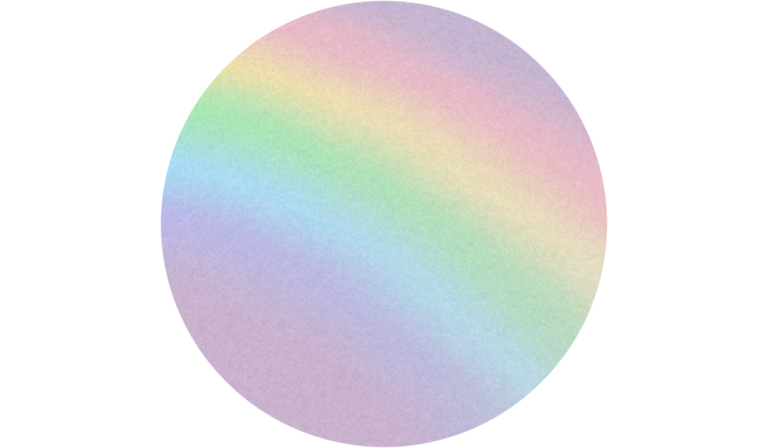
Reproduce this background procedurally as a Shadertoy shader.

```glsl
// Pastel rainbow of soft, bowed bands on a grainy paper disc over white.

// Sine-free hash of a lattice point, 0 to 1
float hash(vec2 p) {
    vec3 q = fract(vec3(p.xyx) * 0.1031);
    q += dot(q, q.yzx + 33.33);
    return fract((q.x + q.y) * q.z);
}

float valueNoise(vec2 p) {
    vec2 cell = floor(p), f = fract(p);
    f = f * f * (3.0 - 2.0 * f);
    float low = mix(hash(cell), hash(cell + vec2(1, 0)), f.x);
    float high = mix(hash(cell + vec2(0, 1)), hash(cell + vec2(1, 1)), f.x);
    return mix(low, high, f.y);
}

// Band position: 0 on the yellow ridge, 1 on the green, growing downward
float bandPosition(vec2 p) {
    float ridge = 0.22 - 0.526 * p.x - 0.353 * p.x * p.x;
    float spread = 0.14 + 0.085 * p.x + 0.09 * p.x * p.x;
    return (ridge - p.y) / spread;
}

vec3 rainbow(float t) {
    const float stops[7] = float[7](-1.9, -1.0, 0.0, 1.0, 2.1, 3.2, 4.6);
    const vec3 tints[7] = vec3[7](
        vec3(0.77, 0.71, 0.82),  // lavender
        vec3(0.91, 0.73, 0.78),  // pink
        vec3(0.92, 0.87, 0.71),  // yellow
        vec3(0.69, 0.88, 0.73),  // green
        vec3(0.70, 0.85, 0.92),  // sky
        vec3(0.74, 0.73, 0.87),  // periwinkle
        vec3(0.79, 0.70, 0.81)); // lilac
    vec3 color = tints[0];
    for (int i = 1; i < 7; i++) {
        float k = clamp((t - stops[i - 1]) / (stops[i] - stops[i - 1]), 0.0, 1.0);
        color = mix(color, tints[i], mix(k, smoothstep(0.0, 1.0, k), 0.6));
    }
    return color;
}

void mainImage(out vec4 fragColor, in vec2 fragCoord) {
    vec2 p = (fragCoord - 0.5 * iResolution.xy) / iResolution.y;

    // Bands, with slightly uneven borders
    float t = bandPosition(p) + 0.12 * (valueNoise(p * vec2(7, 11) + 40.0) - 0.5);
    vec3 color = rainbow(t);

    // Middle bands are vivid at the left and fade to the right
    float middle = smoothstep(-0.8, 0.1, t) * (1.0 - smoothstep(3.0, 4.2, t));
    float gray = dot(color, vec3(0.3, 0.5, 0.2));
    color = mix(vec3(gray), color, 1.0 - 0.75 * p.x * middle);

    // Paper grain: fine speckle and soft mottling
    vec2 paper = p + 2.0;
    color += 0.045 * (valueNoise(paper * 290.0) - 0.5);
    color += 0.02 * (valueNoise(paper * vec2(90, 130)) - 0.5);

    // Disc on white
    float edge = length(p) - 0.498;
    float pixel = 1.0 / iResolution.y;
    color = mix(color, vec3(1), smoothstep(-pixel, pixel, edge));
    fragColor = vec4(color, 1.0);
}
```
